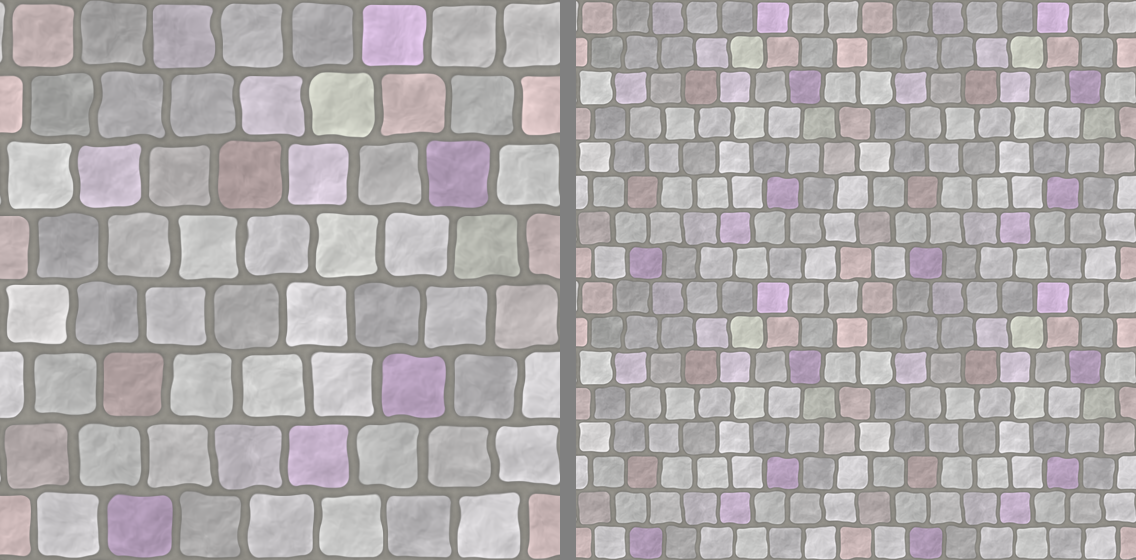
Left: one tile. Right: repeated 2 by 2.
Write a Shadertoy shader that draws this texture.

```glsl
// Cobblestone paving: 8 rows of 8 rounded, slightly uneven stones in grey-brown grout.
// Each pixel finds its nearest stone among the neighbouring cells, then shades it with
// a per-stone tone, wrinkled relief and a pale rim. All noise lattices wrap at the canvas.

const float COUNT = 8.0;          // stones across and down
const float HALF_SIZE = 0.438;    // half a stone, in cells
const float CORNER = 0.14;        // corner radius, in cells

const vec3 GROUT = vec3(0.58, 0.57, 0.54);
const vec3 GROUT_SHADE = vec3(0.47, 0.465, 0.45);
const vec3 MAUVE = vec3(0.99, 0.89, 1.02);
const vec3 PINK = vec3(1.03, 0.94, 0.94);
const vec3 SAGE = vec3(1.00, 1.01, 0.96);

float hash(vec2 p) {
    return fract(sin(dot(p, vec2(127.1, 311.7))) * 43758.5453);
}

vec2 hash2(vec2 p) {
    return vec2(hash(p), hash(p + 57.3));
}

// Value noise on the unit square with a whole number of lattice cells
float noise(vec2 uv, float period) {
    vec2 p = uv * period;
    vec2 i = mod(floor(p), period);
    vec2 j = mod(i + 1.0, period);
    vec2 f = fract(p);
    f = f * f * f * (f * (f * 6.0 - 15.0) + 10.0);
    return mix(mix(hash(i), hash(vec2(j.x, i.y)), f.x),
               mix(hash(vec2(i.x, j.y)), hash(j), f.x), f.y);
}

float fbm(vec2 uv, float period) {
    float sum = 0.0, amp = 0.5;
    for (int i = 0; i < 4; i++) {
        sum += amp * noise(uv, period);
        uv += 0.173;
        period *= 2.0;
        amp *= 0.5;
    }
    return sum;
}

float roundedBox(vec2 p, vec2 halfSize, float radius) {
    vec2 q = abs(p) - halfSize + radius;
    return length(max(q, 0.0)) + min(max(q.x, q.y), 0.0) - radius;
}

// Sideways shift of a row: alternating bond with some irregularity
float rowShift(float row) {
    return 0.44 - 0.37 * mod(row, 2.0) + 0.16 * (hash(vec2(row, 4.7)) - 0.5);
}

// Distance to the nearest stone; also returns its wrapped cell and local position
float nearestStone(vec2 p, out vec2 stone, out vec2 local) {
    float best = 10.0;
    for (int y = -1; y <= 1; y++) {
        float row = floor(p.y) + float(y);
        float shift = rowShift(mod(row, COUNT));
        float column = floor(p.x - shift);
        for (int x = -1; x <= 1; x++) {
            vec2 cell = vec2(column + float(x), row);
            vec2 id = mod(cell, COUNT);
            vec2 centre = cell + vec2(shift, 0.0) + 0.5 + 0.035 * (hash2(id + 9.1) - 0.5);
            vec2 q = p - centre;
            vec2 halfSize = HALF_SIZE + 0.025 * (hash2(id + 3.3) - 0.5);
            halfSize += 0.07 * q.yx * q.yx - 0.006;   // slightly hollow sides
            float d = roundedBox(q, halfSize, CORNER);
            if (d < best) {
                best = d;
                stone = id;
                local = q;
            }
        }
    }
    return best;
}

vec3 stoneColour(vec2 uv, vec2 stone, vec2 local, float depth) {
    // Tone and occasional tint
    float tone = mix(0.635, 0.83, hash(stone + 21.4));
    float kind = hash(stone + 35.8);
    vec3 tint = kind < 0.5 ? MAUVE : (kind < 0.75 ? PINK : SAGE);
    float strength = 0.1 + 1.1 * smoothstep(0.5, 1.0, hash(stone + 71.6));

    // Warped wrinkles lit from the upper left
    vec2 q = uv + hash2(stone + 13.2);
    q += 0.045 * vec2(fbm(q, 16.0), fbm(q + 0.37, 16.0));
    float height = fbm(q, 20.0);
    float relief = height - fbm(q + vec2(-0.004, 0.005), 20.0);
    tone += 0.32 * relief + 0.13 * (height - 0.47);

    // Pale rim, strongest on light stones and along the lower edge
    float rim = exp(-depth / 0.05);
    tone += rim * (0.03 + 0.35 * max(tone - 0.62, 0.0)) * (1.0 - 0.6 * local.y);
    return min(tone, 0.93) * mix(vec3(1.0), tint, strength);
}

vec3 groutColour(vec2 uv, float gap) {
    float grain = 0.05 * (fbm(uv, 96.0) - 0.47) + 0.03 * (noise(uv, 24.0) - 0.5);
    return mix(GROUT, GROUT_SHADE, exp(-gap / 0.035)) + grain;
}

void mainImage(out vec4 fragColor, in vec2 fragCoord) {
    vec2 uv = fragCoord / iResolution.xy;

    // Wavy outlines
    vec2 wobble = vec2(noise(uv, 24.0), noise(uv + 0.41, 24.0)) - 0.5;
    vec2 stone, local;
    float d = nearestStone(uv * COUNT + 0.085 * wobble, stone, local);

    float soft = max(COUNT / iResolution.y, 0.014);
    vec3 grout = groutColour(uv, max(d, 0.0));
    vec3 face = stoneColour(uv, stone, local, max(-d, 0.0));
    fragColor = vec4(mix(face, grout, smoothstep(-soft, soft, d)), 1.0);
}
```
